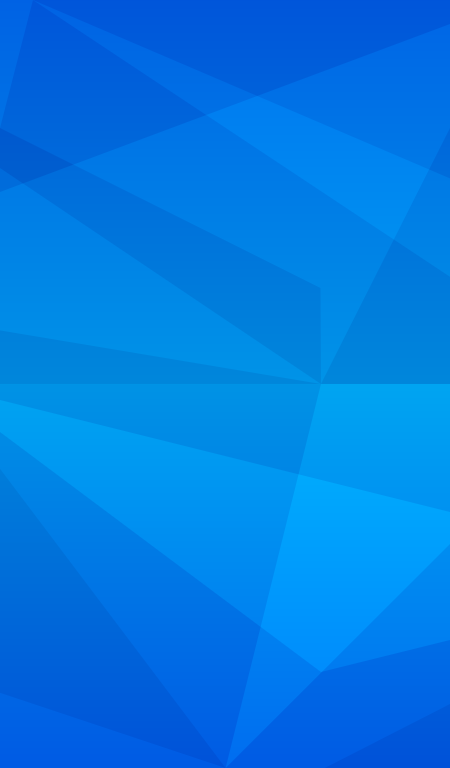
A WebGL 1 fragment shader for this background:

```glsl
precision highp float;
// Blue low-poly backdrop: translucent facets over two mirrored vertical gradients.

uniform vec2 u_resolution;

// Smooth coverage of the half-plane to the right of the direction a -> b (y points down).
float side(vec2 p, vec2 a, vec2 b) {
  vec2 d = b - a;
  float dist = (d.x * (p.y - a.y) - d.y * (p.x - a.x)) / length(d);
  return clamp(dist * u_resolution.y / 48.0 + 0.5, 0.0, 1.0);
}

vec3 upperHalf(vec2 p) {
  vec2 apex = vec2(2.06, 0.0);
  vec2 hub = vec2(20.06, 24.0);
  vec3 color = mix(vec3(0.0, 0.335, 0.855), vec3(0.0, 0.52, 0.86), p.y / 24.0);

  // Light facets
  float corner = side(p, apex, vec2(0.0, 8.0));
  float beam = side(p, apex, vec2(28.125, 11.15))
             * (1.0 - side(p, apex, vec2(28.125, 17.3)));
  float slope = side(p, vec2(0.0, 12.0), vec2(28.125, 1.5));
  color += vec3(0.0, 0.05, 0.04) * (corner + beam)
         + vec3(0.0, 0.058, 0.045) * slope;

  // Dark facets
  vec2 elbow = vec2(20.03, 18.0);
  float blade = side(p, vec2(0.0, 8.0), elbow) * side(p, elbow, hub)
              * side(p, hub, vec2(0.0, 10.5));
  float sliver = side(p, vec2(0.0, 20.65), hub);
  float wing = side(p, hub, vec2(28.125, 8.0));
  return color - vec3(0.0, 0.05, 0.045) * (blade + sliver + wing);
}

vec3 lowerHalf(vec2 p) {
  vec2 hub = vec2(20.06, 24.0);
  vec2 foot = vec2(14.1, 48.0);
  vec2 tip = vec2(20.06, 42.0);
  vec3 color = mix(vec3(0.0, 0.575, 0.9), vec3(0.0, 0.355, 0.895), p.y / 24.0 - 1.0);

  // Light facets
  float shard = side(p, foot, hub) * side(p, vec2(28.125, 34.0), foot);
  float band = side(p, vec2(0.0, 25.0), vec2(28.125, 32.0))
             * side(p, vec2(28.125, 40.0), tip) * side(p, tip, vec2(0.0, 27.0));
  color += vec3(0.0, 0.07, 0.045) * (shard + band);

  // Dark facets
  float wedge = side(p, vec2(0.0, 29.3), foot) * (1.0 - side(p, vec2(0.0, 43.3), foot));
  float corner = side(p, vec2(20.3, 48.0), vec2(28.125, 44.0));
  return color - vec3(0.0, 0.035, 0.045) * (wedge + corner);
}

void main() {
  // Canvas grid, 28.125 wide and 48 high, measured from the upper left
  vec2 uv = gl_FragCoord.xy / u_resolution;
  vec2 p = vec2(uv.x, 1.0 - uv.y) * vec2(28.125, 48.0);
  float lower = side(p, vec2(0.0, 24.0), vec2(28.125, 24.0));
  gl_FragColor = vec4(mix(upperHalf(p), lowerHalf(p), lower), 1.0);
}
```
